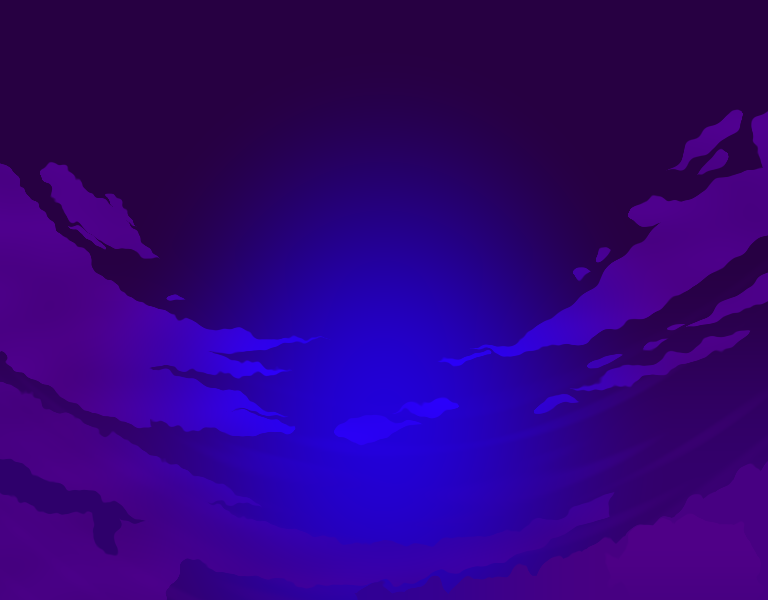
A WebGL 1 fragment shader for this background:

```glsl
precision highp float;
// A violet night sky with a blue glow low in the middle, framed by sweeping clouds.
// Clouds are areas between curves plus tapered streaks, all with noise-warped edges;
// their colour runs from blue near the glow to purple at the sides.
uniform vec2 u_resolution;

const vec2 GLOW = vec2(3.84, 1.75);

vec2 gradientAt(vec2 cell) {
  float a = 6.2832 * fract(sin(dot(cell, vec2(127.1, 311.7))) * 43758.5);
  return vec2(cos(a), sin(a));
}

float noise(vec2 p) {
  vec2 i = floor(p), f = fract(p);
  vec2 u = f * f * f * (f * (f * 6.0 - 15.0) + 10.0);
  vec2 e = vec2(1.0, 0.0);
  float low = mix(dot(gradientAt(i), f), dot(gradientAt(i + e), f - e), u.x);
  float high = mix(dot(gradientAt(i + e.yx), f - e.yx),
                   dot(gradientAt(i + 1.0), f - 1.0), u.x);
  return mix(low, high, u.y);
}

// Wisp with a round head at a and a fine tail at b; positive inside
float streak(vec2 p, vec2 a, vec2 b, float halfWidth, float bend) {
  float t = (p.x - a.x) / (b.x - a.x);
  float axis = mix(a.y, b.y, t) + bend * t * (1.0 - t);
  float width = halfWidth * 2.6 * sqrt(max(t, 0.0)) * (1.0 - t);
  return width + min(t, 0.0) - abs(p.y - axis);
}

float between(float y, float bottom, float top) {
  return min(top - y, y - bottom);
}

float cover(float d) {
  float edge = 5.0 / u_resolution.y;
  return smoothstep(-edge, edge, d);
}

vec3 skyColor(vec2 p) {
  vec3 base = mix(vec3(0.20, 0.0, 0.42), vec3(0.152, 0.0, 0.26), smoothstep(1.2, 3.6, p.y));
  float glow = 1.0 - smoothstep(0.0, 3.8, length((p - GLOW) * vec2(1.3, 1.0)));
  return mix(base, vec3(0.13, 0.0, 0.85), glow);
}

vec3 cloudColor(vec2 p) {
  float far = smoothstep(0.8, 3.3, length((p - GLOW - vec2(0.0, 0.25)) * vec2(1.0, 1.2)));
  vec3 lit = vec3(0.16, 0.0, mix(0.74, 0.95, smoothstep(0.7, 1.8, p.y)));
  return mix(lit, vec3(0.295, 0.0, 0.53), far) * (1.0 + 0.1 * noise(p * vec2(1.0, 2.0)));
}

float leftClouds(vec2 p) {
  float x = p.x, y = p.y;
  float top = 2.6 + 1.8 * exp(-pow(max(x, 0.0), 1.3));
  float d = min(between(y, 1.6 + 0.9 * exp(-x / 0.8), top), 1.5 - x);
  d = max(d, between(y, 2.48 + 0.14 * smoothstep(2.3, 3.28, x), top));
  d = min(d, 3.3 - x);
  // Tongues reaching towards the glow
  d = max(d, streak(p, vec2(0.8, 2.62), vec2(2.85, 2.25), 0.13, -0.05));
  d = max(d, streak(p, vec2(0.7, 2.3), vec2(2.85, 1.88), 0.16, 0.0));
  d = max(d, streak(p, vec2(2.92, 1.72), vec2(0.5, 2.1), 0.13, -0.2));
  // Shards above the bank
  d = max(d, streak(p, vec2(0.38, 4.28), vec2(1.6, 3.38), 0.23, 0.05));
  d = max(d, streak(p, vec2(1.08, 4.03), vec2(1.36, 3.75), 0.08, 0.0));
  d = max(d, streak(p, vec2(1.02, 3.55), vec2(0.72, 3.74), 0.06, 0.0));
  return max(d, streak(p, vec2(1.66, 3.04), vec2(1.84, 3.03), 0.04, 0.0));
}

float rightClouds(vec2 p) {
  float x = p.x, y = p.y;
  float bottom = 2.42 + 0.14 * (x - 4.7) * (x - 4.7) + 0.13 * (1.0 - smoothstep(4.6, 5.0, x));
  float d = between(y, bottom, 2.53 + 1.82 * smoothstep(4.8, 7.7, x));
  d = min(d, x - 4.58);
  d = max(d, streak(p, vec2(6.3, 3.83), vec2(6.9, 3.95), 0.14, 0.0));
  // Loose wisps below the bank
  d = max(d, streak(p, vec2(7.52, 2.68), vec2(5.7, 2.12), 0.09, -0.2));
  d = max(d, streak(p, vec2(8.4, 3.6), vec2(6.85, 2.7), 0.16, -0.1));
  d = max(d, streak(p, vec2(5.37, 1.93), vec2(5.8, 2.0), 0.07, 0.0));
  d = max(d, streak(p, vec2(5.9, 2.33), vec2(6.2, 2.43), 0.06, 0.0));
  // Shards above it
  d = max(d, streak(p, vec2(7.46, 4.9), vec2(6.7, 4.3), 0.13, 0.0));
  d = max(d, streak(p, vec2(7.27, 4.47), vec2(6.95, 4.25), 0.08, 0.0));
  d = max(d, 0.36 - length((p - vec2(7.88, 4.6)) * vec2(1.0, 0.9)));
  // Dots climbing along both edges
  for (int i = 0; i < 2; i++) {
    vec2 s = vec2(float(i) * 0.19, float(i) * 0.19);
    d = max(d, streak(p, vec2(5.76, 3.25) + s, vec2(5.94, 3.31) + s, 0.05, 0.0));
    d = max(d, streak(p, vec2(6.45, 2.52) + s, vec2(6.66, 2.56) + s, 0.03, 0.0));
  }
  return d;
}

float middleWisps(vec2 p) {
  float d = streak(p, vec2(3.34, 1.7), vec2(4.18, 1.75), 0.11, 0.0);
  d = max(d, streak(p, vec2(4.57, 1.95), vec2(3.92, 1.9), 0.06, 0.0));
  return max(d, streak(p, vec2(4.86, 2.42), vec2(4.38, 2.41), 0.035, 0.0));
}

void main() {
  vec2 p = gl_FragCoord.xy / u_resolution * vec2(7.68, 6.0);
  vec2 ripple = vec2(noise(p * vec2(3.0, 5.0)), noise(p * 4.0 + 17.0));
  vec2 q = p + 0.11 * ripple + 0.03 * noise(p * 11.0);
  vec3 sky = skyColor(p), cloud = cloudColor(p), color = sky;

  // Faint haze sweeping up on both sides
  float arc = p.y - 0.11 * (p.x - 4.0) * (p.x - 4.0);
  float haze = smoothstep(0.0, 0.4, noise(vec2(p.x * 0.5, arc * 5.0)));
  color = mix(color, cloud, 0.25 * haze * (1.0 - smoothstep(1.2, 2.2, arc)));

  // Low bowl of cloud and the bank above its left end
  float dx = q.x - 4.0;
  float bowlBottom = smoothstep(1.6, 1.85, q.x) * (0.25 + 0.1 * (q.x - 3.4) * (q.x - 3.4));
  float bowl = min(between(q.y, bowlBottom - 0.1, 0.55 + 0.12 * dx * dx), 6.1 - q.x);
  bowl = min(bowl, 2.1 - 0.46 * q.x + 4.0 * smoothstep(1.6, 3.0, q.x) - q.y);
  float bank = between(q.y, 1.18 - 0.09 * q.x, 2.15 - 0.46 * q.x);
  color = mix(color, cloud, 0.8 * cover(max(bowl, bank)));

  // Dark rift at the lower left
  float rift = streak(q, vec2(-0.5, 1.4), vec2(1.5, 0.8), 0.17, -0.15);
  rift = max(rift, 0.13 - length((q - vec2(1.06, 0.68)) * vec2(1.0, 0.55)));
  color = mix(color, vec3(0.18, 0.0, 0.42), cover(rift));

  color = mix(color, cloud, cover(max(max(leftClouds(q), rightClouds(q)), middleWisps(q))));

  // Puffy foreground cloud with a lighter lobe
  float puffs = 0.09 * abs(sin(q.x * 7.0)) + 0.05 * abs(sin(q.x * 11.0 + 1.0));
  float front = 0.03 + 0.083 * (q.x - 3.7) * (q.x - 3.7) + puffs - q.y;
  front = min(front, q.x - 3.6);
  vec3 frontColor = mix(vec3(0.19, 0.0, 0.58), vec3(0.28, 0.0, 0.51), smoothstep(3.6, 6.2, p.x));
  color = mix(color, frontColor, cover(front));
  float lobe = 0.5 + puffs - length((q - vec2(6.9, 0.3)) * vec2(0.75, 1.1));
  color = mix(color, vec3(0.31, 0.0, 0.53), cover(lobe) * smoothstep(-0.1, 0.6, p.y));

  gl_FragColor = vec4(color, 1.0);
}
```
